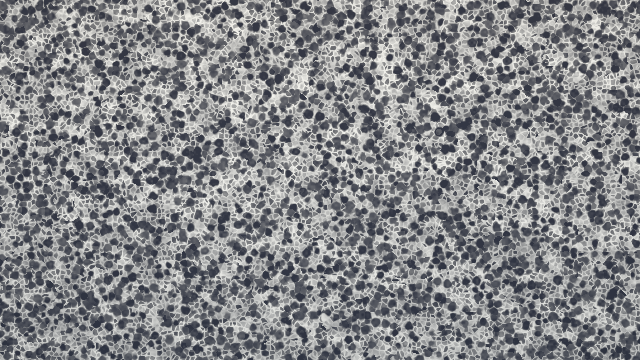
Reproduce this texture procedurally as a WebGL 1 fragment shader.

```glsl
precision highp float;
// Porous grey foam: small round dark pores clumped over a fine, pale cell network.
uniform vec2 u_resolution;

const vec3 PORE_COLOR = vec3(0.20, 0.21, 0.255);
const vec3 MID_COLOR = vec3(0.475, 0.475, 0.48);
const vec3 WALL_COLOR = vec3(0.92, 0.915, 0.89);
const float MID_TONE = 0.4;
const float CELLS_PER_HEIGHT = 76.0;
const float PORES_PER_HEIGHT = 50.0;

float hash(vec2 p) {
  return fract(sin(dot(p, vec2(127.1, 311.7))) * 43758.5453);
}

vec2 hash2(vec2 p) {
  return vec2(hash(p), hash(p + vec2(37.2, 91.7)));
}

float valueNoise(vec2 p) {
  vec2 i = floor(p);
  vec2 f = fract(p);
  f = f * f * (3.0 - 2.0 * f);
  float low = mix(hash(i), hash(i + vec2(1.0, 0.0)), f.x);
  float high = mix(hash(i + vec2(0.0, 1.0)), hash(i + vec2(1.0, 1.0)), f.x);
  return mix(low, high, f.y);
}

// Returns the gap between the two nearest seeds (x) and the cell's random (y).
vec2 foamCell(vec2 p) {
  vec2 base = floor(p);
  float nearest = 8.0;
  float second = 8.0;
  float id = 0.0;
  for (int y = -1; y <= 1; y++) {
    for (int x = -1; x <= 1; x++) {
      vec2 cell = base + vec2(float(x), float(y));
      float d = distance(p, cell + hash2(cell));
      if (d < nearest) {
        second = nearest;
        nearest = d;
        id = hash(cell + 17.3);
      } else {
        second = min(second, d);
      }
    }
  }
  return vec2(second - nearest, id);
}

// Scattered round pores: coverage (x) and tone of the strongest one (y).
vec2 darkPores(vec2 p, float clumping) {
  vec2 base = floor(p);
  vec2 result = vec2(0.0, 0.3);
  for (int y = -1; y <= 1; y++) {
    for (int x = -1; x <= 1; x++) {
      vec2 cell = base + vec2(float(x), float(y));
      float present = step(0.5, hash(cell + 61.7) + clumping);
      float radius = mix(0.36, 0.66, hash(cell + 23.9));
      float d = distance(p, cell + hash2(cell + 7.1));
      float cover = present * (1.0 - smoothstep(radius - 0.17, radius + 0.13, d));
      if (cover > result.x) {
        result = vec2(cover, 0.3 * hash(cell + 83.3));
      }
    }
  }
  return result;
}

// Pale cells whose brightness varies from one opening to the next.
float networkTone(vec2 p) {
  vec2 cell = foamCell(p * CELLS_PER_HEIGHT);
  float opening = smoothstep(0.05, 0.42, cell.x);
  float patchLight = valueNoise(p * vec2(26.0, 34.0) + 19.0) - 0.5;
  float wallTone = 0.86 + 0.3 * patchLight;
  float openTone = mix(0.18, 0.78, cell.y) + 0.3 * patchLight;
  return mix(wallTone, openTone, opening);
}

float foamTone(vec2 p) {
  // Bend the outlines so that neither walls nor pores look geometric.
  vec2 bend = vec2(valueNoise(p * 95.0), valueNoise(p * 95.0 + 50.0)) - 0.5;
  vec2 bent = p + 0.006 * bend;
  float clumping = 0.55 * (valueNoise(p * vec2(17.0, 25.0) + 31.0) - 0.5)
                 + 0.12 * (valueNoise(p * vec2(5.0, 8.0) + 5.0) - 0.5);
  vec2 pore = darkPores(bent * PORES_PER_HEIGHT, clumping);
  float grain = valueNoise(p * 135.0 + 11.0) - 0.5;
  return mix(networkTone(bent), pore.y - 0.05, pore.x) + 0.2 * grain;
}

vec3 foamColor(float tone) {
  vec3 shade = mix(PORE_COLOR, MID_COLOR, clamp(tone / MID_TONE, 0.0, 1.0));
  float light = clamp((tone - MID_TONE) / (1.0 - MID_TONE), 0.0, 1.0);
  return mix(shade, WALL_COLOR, light);
}

void main() {
  vec2 uv = gl_FragCoord.xy / u_resolution;
  vec2 p = gl_FragCoord.xy / u_resolution.y;
  vec3 color = foamColor(foamTone(p));

  // Soft light from above, with cooler and dimmer lower corners.
  vec2 offset = uv - vec2(0.5, 0.6);
  color *= 1.02 + 0.06 * (uv.y - 0.5) - 0.12 * dot(offset, offset);
  color += vec3(-0.01, 0.0, 0.012) * (1.0 - uv.y);
  gl_FragColor = vec4(clamp(color, 0.0, 1.0), 1.0);
}
```
